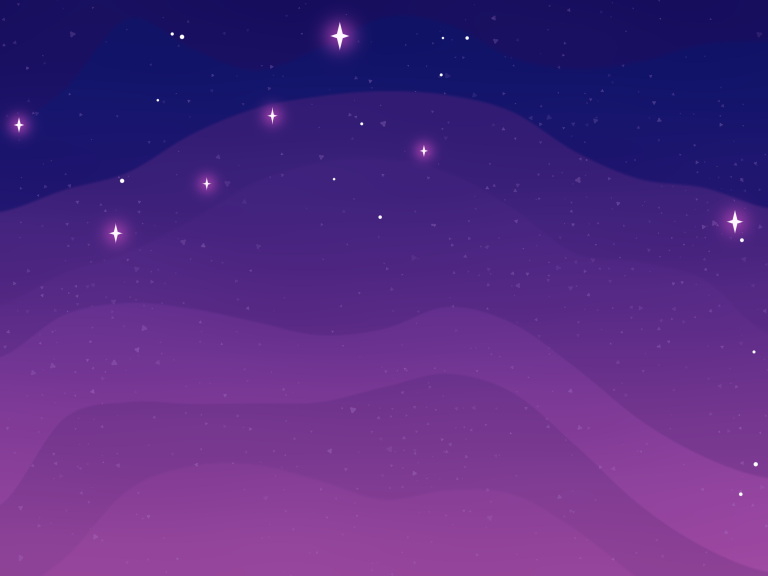
A WebGL 2 fragment shader for this background:

```glsl
#version 300 es
precision highp float;
uniform vec2 u_resolution;
out vec4 fragColor;

float hash(vec2 p) {
    vec3 q = fract(p.xyx * vec3(0.1031, 0.1030, 0.0973));
    q += dot(q, q.yzx + 33.33);
    return fract((q.x + q.y) * q.z);
}

float gradientDot(vec2 cell, vec2 offset) {
    float angle = 6.2832 * hash(cell);
    return dot(vec2(cos(angle), sin(angle)), offset);
}

float gradientNoise(vec2 p) {
    vec2 i = floor(p), f = p - i, u = f * f * (3.0 - 2.0 * f);
    vec2 e = vec2(1.0, 0.0);
    return mix(mix(gradientDot(i, f), gradientDot(i + e, f - e), u.x),
               mix(gradientDot(i + e.yx, f - e.yx), gradientDot(i + 1.0, f - 1.0), u.x), u.y);
}

// Smooth ridge through evenly spaced depths, x from 0 to 1
float ridge(float x, float h[13]) {
    float s = clamp(x, 0.0, 0.9999) * 12.0;
    int i = int(s);
    float t = fract(s);
    float a = h[max(i - 1, 0)], b = h[i], c = h[i + 1], d = h[min(i + 2, 12)];
    return b + 0.5 * t * (c - a + t * (2.0 * a - 5.0 * b + 4.0 * c - d + t * (3.0 * (b - c) + d - a)));
}

float below(float depth, float edge, float blur) {
    return smoothstep(-blur, blur, depth - edge);
}

float blob(vec2 p, vec2 center, vec2 size) {
    vec2 d = (p - center) / size;
    return exp(-dot(d, d));
}

float diamond(vec2 p, vec2 size) {
    return (abs(p.x) / size.x + abs(p.y) / size.y - 1.0) * min(size.x, size.y);
}

// One jittered fleck per cell, kept where the local density allows
float dust(vec2 p, float cell, float density, float px) {
    vec2 id = floor(p / cell);
    vec2 center = (id + 0.2 + 0.6 * vec2(hash(id + 7.0), hash(id + 31.0))) * cell;
    vec2 d = p - center;
    float size = cell * mix(0.04, 0.13, pow(hash(id + 53.0), 2.0));
    float wobble = 1.0 + 0.25 * sin(3.0 * atan(d.y, d.x + 1e-6) + 6.0 * hash(id + 17.0));
    float fleck = 1.0 - smoothstep(-px, px, length(d) - size * wobble);
    return fleck * step(hash(id + 91.0), density) * mix(0.3, 1.0, hash(id + 71.0));
}

void main() {
    // Height units, with depth measured down from the top
    vec2 p = gl_FragCoord.xy / u_resolution.y;
    p.y = 1.0 - p.y;
    float x = gl_FragCoord.x / u_resolution.x;
    float d = p.y, px = 0.75 / u_resolution.y;
    p.x = x * 1.3333;

    // Night sky and its blue wave
    vec3 sky = mix(vec3(0.09, 0.055, 0.37), vec3(0.125, 0.085, 0.44), smoothstep(0.0, 0.37, d));
    float wave = ridge(x, float[13](0.226, 0.155, 0.033, 0.085, 0.122, 0.083, 0.03, 0.042, 0.1, 0.12, 0.107, 0.077, 0.071));
    sky += vec3(-0.03, 0.014, 0.025) * below(d, wave, 0.006) * (1.0 - smoothstep(0.12, 0.34, d));

    // Violet haze deepening to magenta
    vec3 haze = mix(vec3(0.19, 0.105, 0.45), vec3(0.23, 0.125, 0.475), smoothstep(0.15, 0.36, d));
    haze = mix(haze, vec3(0.31, 0.15, 0.51), smoothstep(0.3, 0.52, d));
    haze = mix(haze, vec3(0.43, 0.20, 0.55), smoothstep(0.45, 0.74, d));
    haze = mix(haze, vec3(0.56, 0.26, 0.59), smoothstep(0.62, 1.05, d));

    // Far hills
    float far = ridge(x, float[13](0.368, 0.33, 0.299, 0.233, 0.188, 0.167, 0.158, 0.165, 0.194, 0.264, 0.311, 0.326, 0.361));
    float mid = ridge(x, float[13](0.53, 0.474, 0.438, 0.382, 0.316, 0.281, 0.274, 0.299, 0.361, 0.441, 0.455, 0.486, 0.58));
    vec3 col = mix(sky, haze, below(d, far, 0.004));
    col += vec3(0.018, 0.008, 0.014) * below(d, mid, 0.005) * exp(-6.0 * max(d - mid, 0.0));

    // Bright ribbon between two ridges
    float crest = ridge(x, float[13](0.62, 0.547, 0.526, 0.536, 0.559, 0.582, 0.571, 0.533, 0.561, 0.639, 0.729, 0.793, 0.83));
    float base = ridge(x, float[13](0.877, 0.727, 0.698, 0.701, 0.7, 0.698, 0.672, 0.649, 0.681, 0.774, 0.877, 0.95, 0.993));
    float ribbon = below(d, crest, 0.003) * (1.0 - below(d, base, 0.003));
    col += vec3(0.046, 0.02, 0.032) * ribbon * (1.0 + 0.5 * smoothstep(0.7, 1.0, x));

    // Near hill
    float near = ridge(x, float[13](1.04, 0.97, 0.851, 0.809, 0.807, 0.835, 0.868, 0.851, 0.858, 0.92, 1.007, 1.08, 1.11));
    col += vec3(0.03, 0.012, 0.018) * below(d, near, 0.004);
    col += 0.012 * gradientNoise(p * vec2(3.0, 9.0));

    // Drifting dust, denser in a few clouds
    float density = 0.12 + 0.12 * gradientNoise(p * 6.0)
        + 0.5 * blob(p, vec2(1.23, 0.36), vec2(0.11, 0.16))
        + 0.22 * blob(p, vec2(0.98, 0.42), vec2(0.2, 0.16))
        + 0.35 * blob(p, vec2(0.73, 0.76), vec2(0.16, 0.16))
        + 0.35 * blob(p, vec2(0.16, 0.55), vec2(0.1, 0.13))
        + 0.25 * blob(p, vec2(0.19, 0.77), vec2(0.09, 0.07))
        + 0.2 * blob(p, vec2(0.83, 0.06), vec2(0.14, 0.09));
    float flecks = dust(p, 0.021, density, px) + dust(p + 3.7, 0.036, density, px);
    col = mix(col, vec3(0.68, 0.5, 0.82), 0.34 * min(flecks, 1.0));

    // Glowing four-pointed stars: position and reach
    vec3 stars[7] = vec3[7](vec3(0.59, 0.0625, 0.024), vec3(0.033, 0.217, 0.013), vec3(0.473, 0.201, 0.012),
        vec3(0.359, 0.319, 0.01), vec3(0.736, 0.262, 0.01), vec3(0.201, 0.405, 0.016), vec3(1.276, 0.385, 0.02));
    for (int i = 0; i < 7; i++) {
        vec2 q = p - stars[i].xy;
        float r = stars[i].z, reach = 0.014 + r;
        float glow = exp(-1.8 * dot(q, q) / (reach * reach));
        col = mix(col, vec3(0.62, 0.24, 0.67), 0.8 * glow);
        float shape = min(diamond(q, r * vec2(0.25, 1.0)), diamond(q, r * vec2(0.68, 0.23)));
        shape = min(shape, length(q) - 0.27 * r);
        col = mix(col, vec3(1.0, 0.97, 1.0), 1.0 - smoothstep(-px, px, shape));
    }

    // Small white dots
    vec2 dots[14] = vec2[14](vec2(0.299, 0.059), vec2(0.316, 0.064), vec2(0.274, 0.174), vec2(0.212, 0.314),
        vec2(0.58, 0.311), vec2(0.66, 0.377), vec2(0.628, 0.215), vec2(0.769, 0.066), vec2(0.811, 0.066),
        vec2(0.766, 0.13), vec2(1.288, 0.417), vec2(1.309, 0.611), vec2(1.312, 0.806), vec2(1.286, 0.858));
    for (int i = 0; i < 14; i++) {
        float size = mix(0.002, 0.0038, hash(dots[i] * 97.0));
        col = mix(col, vec3(1.0), 1.0 - smoothstep(-px, px, length(p - dots[i]) - size));
    }
    fragColor = vec4(col, 1.0);
}
```
